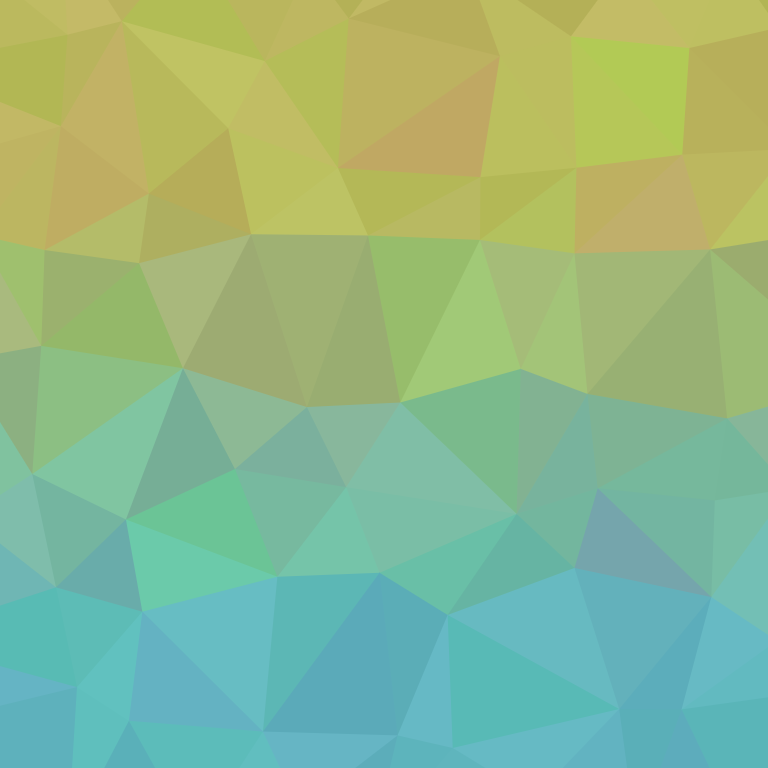
A WebGL 1 fragment shader for this background:

```glsl
precision highp float;
uniform vec2 u_resolution;

const float CELLS = 7.0;

float hash(vec2 p) {
  vec3 q = fract(vec3(p.xyx) * 0.1031);
  q += dot(q, q.yzx + 33.33);
  return fract((q.x + q.y) * q.z);
}

float cross2(vec2 a, vec2 b) { return a.x * b.y - a.y * b.x; }

// Jittered lattice point: whole rows drift, then each point scatters.
vec2 vertex(vec2 id) {
  float row = 6.0 - id.y;
  vec2 drift = vec2(0.2 * cos(1.396 * (row - 2.8)) - 0.05,
                    0.25 * exp(-3.0 * (row - 2.0) * (row - 2.0)));
  vec2 scatter = vec2(hash(id + 41.3), hash(id + 87.7)) - 0.5;
  scatter *= vec2(0.62, row == 2.0 ? 0.3 : 0.68);
  return id + 0.5 + clamp(drift + scatter, -0.42, 0.42);
}

float glow(vec2 p, vec2 center, float radius) {
  vec2 d = (p - center) / radius;
  return exp(-dot(d, d));
}

// Positive where facets lean tan or slate, negative where they lean green.
float mutedness(vec2 p) {
  float tan = glow(p, vec2(0.57, 0.86), 0.07) + glow(p, vec2(0.10, 0.82), 0.09)
            + glow(p, vec2(0.83, 0.73), 0.08) + glow(p, vec2(0.32, 0.58), 0.08);
  float slate = glow(p, vec2(0.40, 0.41), 0.10) + glow(p, vec2(0.83, 0.33), 0.09)
              + glow(p, vec2(0.40, 0.05), 0.08);
  float green = glow(p, vec2(0.42, 0.80), 0.07) + glow(p, vec2(0.81, 0.86), 0.08)
              + glow(p, vec2(0.58, 0.62), 0.09) + glow(p, vec2(0.30, 0.31), 0.09);
  return tan + slate - green;
}

vec3 facetColor(vec2 p) {
  vec3 teal = vec3(0.37, 0.72, 0.74);
  vec3 mint = vec3(0.47, 0.73, 0.62);
  vec3 olive = vec3(0.62, 0.73, 0.45);
  vec3 yellow = vec3(0.73, 0.73, 0.365);
  vec3 color = mix(teal, mint, smoothstep(0.14, 0.36, p.y));
  color = mix(color, olive, smoothstep(0.38, 0.57, p.y));
  color = mix(color, yellow, smoothstep(0.61, 0.75, p.y));

  vec2 seed = floor(p * 700.0);
  float muted = mutedness(p) + 1.1 * (hash(seed) - 0.5);
  float light = hash(seed + 19.0) - 0.5;
  return color + vec3(0.025, -0.055, 0.025) * muted + 0.06 * light;
}

// Adds one facet, weighted by its smooth coverage of the current pixel.
void addFacet(vec2 p, vec2 a, vec2 b, vec2 c, float pixel, inout vec4 sum) {
  float inside = min(cross2(normalize(b - a), p - a),
                 min(cross2(normalize(c - b), p - b),
                     cross2(normalize(a - c), p - c)));
  float coverage = clamp(inside / pixel + 0.5, 0.0, 1.0);
  if (coverage > 0.0) {
    sum += coverage * vec4(facetColor((a + b + c) / (3.0 * CELLS)), 1.0);
  }
}

void main() {
  vec2 p = gl_FragCoord.xy / u_resolution * CELLS;
  float pixel = CELLS / min(u_resolution.x, u_resolution.y);
  vec2 home = floor(p - 0.5);
  vec4 sum = vec4(0.0);

  for (int y = -1; y <= 1; y++) {
    for (int x = -1; x <= 1; x++) {
      vec2 id = home + vec2(float(x), float(y));
      vec2 a = vertex(id);
      vec2 b = vertex(id + vec2(1.0, 0.0));
      vec2 c = vertex(id + vec2(1.0, 1.0));
      vec2 d = vertex(id + vec2(0.0, 1.0));

      // Split along a-c when the angles at b and d total under 180 degrees.
      vec2 bc = c - b, ba = a - b, da = a - d, dc = c - d;
      float split = cross2(bc, ba) * dot(da, dc) + dot(bc, ba) * cross2(da, dc);
      if (split > 0.0) {
        addFacet(p, a, b, c, pixel, sum);
        addFacet(p, a, c, d, pixel, sum);
      } else {
        addFacet(p, a, b, d, pixel, sum);
        addFacet(p, b, c, d, pixel, sum);
      }
    }
  }
  gl_FragColor = vec4(sum.rgb / max(sum.a, 0.001), 1.0);
}
```
